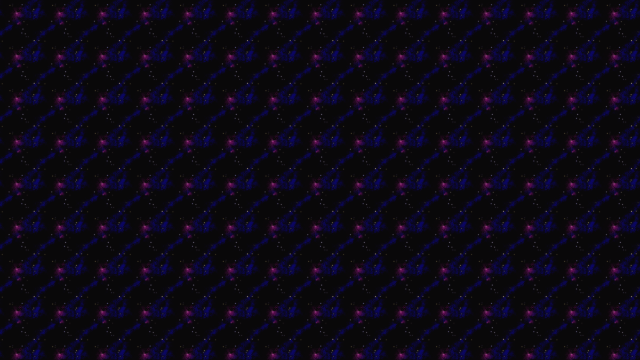
Give the GLSL for this pattern, as a Shadertoy shader.

```glsl
float hash(vec2 p) {
    vec3 q = fract(p.xyx * vec3(0.1031, 0.1030, 0.0973));
    q += dot(q, q.yzx + 33.33);
    return fract((q.x + q.y) * q.z);
}

// Value noise that wraps after the given number of cells
float tileNoise(vec2 uv, float cells) {
    vec2 p = uv * cells, i = floor(p), f = fract(p);
    f = f * f * (3.0 - 2.0 * f);
    vec2 a = mod(i, cells), b = mod(i + 1.0, cells);
    float low = mix(hash(a + cells), hash(vec2(b.x, a.y) + cells), f.x);
    float high = mix(hash(vec2(a.x, b.y) + cells), hash(b + cells), f.x);
    return mix(low, high, f.y);
}

float dust(vec2 uv) {
    float sum = 0.0, weight = 0.36, cells = 6.0;
    for (int i = 0; i < 4; i++) {
        sum += weight * tileNoise(uv, cells);
        weight *= 0.78;
        cells *= 2.0;
    }
    return sum;
}

// Shortest offset on the repeating tile
vec2 wrapOffset(vec2 d) {
    return fract(d + 0.5) - 0.5;
}

float glow(vec2 d, vec2 size) {
    d /= size;
    return exp(-dot(d, d));
}

vec2 alongDiagonal(vec2 d) {
    return vec2(d.x + d.y, d.y - d.x) * 0.7071;
}

void mainImage(out vec4 fragColor, in vec2 fragCoord) {
    vec2 uv = fract(fragCoord / iResolution.x * 15.0);
    vec2 p = wrapOffset(uv - vec2(0.38, 0.10));
    float n = dust(uv) - 0.02;
    vec2 warp = vec2(tileNoise(uv, 5.0), tileNoise(uv + 0.37, 5.0)) - 0.5;

    // Faint diagonal lane, and a stronger wing with two upward spurs
    float lane = wrapOffset(vec2(p.x - p.y - 0.08 + warp.x * 0.22, 0.0)).x;
    float shape = 0.68 * exp(-lane * lane / 0.022);
    vec2 wing = wrapOffset(p - vec2(0.37, -0.02) + warp * 0.12);
    shape = max(shape, glow(wing, vec2(0.26, 0.10)));
    shape = max(shape, 0.95 * glow(alongDiagonal(wing - vec2(0.09, 0.12)), vec2(0.20, 0.07)));
    shape = max(shape, 0.85 * glow(wing - vec2(-0.14, 0.10), vec2(0.06, 0.14)));
    float blue = smoothstep(0.12, 1.05, shape * 0.66 + (n - 0.5) * 1.5 * (0.3 + shape) + 0.09);
    vec3 color = mix(vec3(0.037, 0.03, 0.037), vec3(0.045, 0.025, 0.39), blue);

    // Magenta core and the small knot beneath it
    vec2 core = p + warp * 0.10;
    float red = 0.8 * glow(alongDiagonal(core), vec2(0.14, 0.085));
    red = max(red, 0.85 * glow(core - vec2(0.07, 0.09), vec2(0.05, 0.09)));
    red = max(red, 0.7 * glow(core - vec2(0.04, -0.21), vec2(0.035, 0.045)));
    red *= smoothstep(0.25, 0.68, n);
    color = mix(color, vec3(0.40, 0.06, 0.33), clamp(red * 1.15, 0.0, 1.0));
    color += vec3(0.28, 0.17, 0.24) * glow(p - vec2(0.01, 0.03), vec2(0.026));
    color += vec3(0.30, 0.08, 0.20) * glow(p - vec2(0.04, -0.22), vec2(0.02));

    // Scattered pale stars
    for (int i = 0; i < 20; i++) {
        float id = float(i);
        vec2 star = vec2(hash(vec2(id, 7.0)), hash(vec2(id, 19.0)));
        float power = hash(vec2(id, 41.0));
        vec3 tint = mix(vec3(0.28, 0.28, 0.45), vec3(0.55, 0.5, 0.25), hash(vec2(id, 53.0)));
        color += tint * (0.15 + 0.75 * power * power) * glow(wrapOffset(uv - star), vec2(0.015));
    }
    fragColor = vec4(color, 1.0);
}
```
